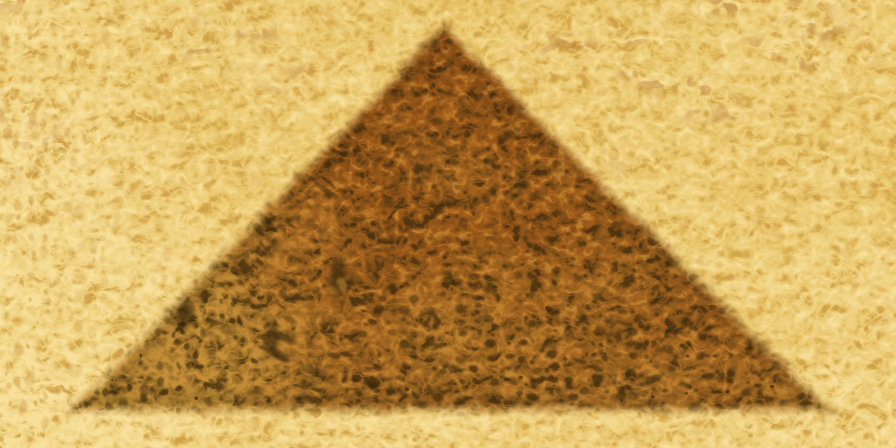
Reproduce this texture procedurally as a Shadertoy shader.

```glsl
const vec2 APEX = vec2(0.990, 0.940);
const vec2 BASE_LEFT = vec2(0.165, 0.085);
const vec2 BASE_RIGHT = vec2(1.850, 0.085);
const float EDGE_BLUR = 0.018;
const float EDGE_WOBBLE = 0.009;
const float PORE_SCALE = 31.0;
const float FIBER_SCALE = 30.0;
const float GRAIN_SCALE = 105.0;
const vec2 LIGHT_STEP = vec2(-0.003, 0.007);
const vec3 CREAM = vec3(0.97, 0.88, 0.61);
const vec3 SAND = vec3(0.90, 0.755, 0.39);
const vec3 HONEY = vec3(0.77, 0.56, 0.22);
const vec3 RUST = vec3(0.65, 0.37, 0.10);
const vec3 BROWN = vec3(0.44, 0.27, 0.085);
const vec3 OLIVE = vec3(0.52, 0.37, 0.12);
const vec3 PIT = vec3(0.22, 0.15, 0.045);

float hash(vec2 p) {
    vec3 q = fract(vec3(p.xyx) * 0.1031);
    q += dot(q, q.yzx + 33.33);
    return fract((q.x + q.y) * q.z);
}

float noise(vec2 p) {
    vec2 i = floor(p), f = fract(p);
    f = f * f * (3.0 - 2.0 * f);
    return mix(mix(hash(i), hash(i + vec2(1, 0)), f.x),
               mix(hash(i + vec2(0, 1)), hash(i + vec2(1, 1)), f.x), f.y);
}

float fbm(vec2 p) {
    float sum = 0.0, amp = 0.5;
    for (int i = 0; i < 3; i++) {
        sum += amp * noise(p);
        p = mat2(1.6, 1.2, -1.2, 1.6) * p + 17.3;
        amp *= 0.5;
    }
    return sum / 0.875;
}

// Thin bright strands where the noise crosses its middle value
float fibers(vec2 p) {
    float sum = 0.0, amp = 0.5;
    for (int i = 0; i < 3; i++) {
        float ridge = 1.0 - abs(2.0 * noise(p) - 1.0);
        sum += amp * ridge * ridge;
        p = mat2(1.5, 1.0, -1.0, 1.5) * p + 9.1;
        amp *= 0.75;
    }
    return sum / 1.16;
}

// Scattered oval holes of random size; density runs from 0 to 1
float pores(vec2 p, float density) {
    vec2 cell = floor(p);
    float depth = 0.0;
    for (int y = -1; y <= 1; y++)
    for (int x = -1; x <= 1; x++) {
        vec2 c = cell + vec2(x, y);
        vec2 center = c + 0.15 + 0.7 * vec2(hash(c), hash(c + 41.7));
        float size = mix(0.18, 0.56, pow(hash(c + 73.1), 1.6));
        float present = step(hash(c + 11.9), density);
        float hole = 1.0 - smoothstep(0.35 * size, size, length(p - center));
        depth = max(depth, present * hole * mix(0.4, 1.0, hash(c + 5.3)));
    }
    return depth;
}

// Signed distance to the line a-b, positive on its left side
float side(vec2 p, vec2 a, vec2 b) {
    vec2 d = normalize(b - a);
    return d.x * (p.y - a.y) - d.y * (p.x - a.x);
}

float triangle(vec2 p) {
    return min(side(p, BASE_LEFT, BASE_RIGHT),
           min(side(p, BASE_RIGHT, APEX), side(p, APEX, BASE_LEFT)));
}

float spot(vec2 p, vec2 center, vec2 radius) {
    return 1.0 - smoothstep(0.35, 1.2, length((p - center) / radius));
}

// Height of the wrinkled crumb, used for tone and slanted light
float crumb(vec2 p) {
    return 0.5 * noise(p * vec2(26.0, 40.0)) + 0.5 * noise(p * vec2(52.0, 72.0) + 7.0);
}

void mainImage(out vec4 fragColor, in vec2 fragCoord) {
    vec2 p = fragCoord / iResolution.y;
    vec2 warp = vec2(fbm(p * 30.0), fbm(p * 30.0 + 50.0)) - 0.5;
    vec2 q = p + 0.024 * warp;

    // Layers of the porous surface
    float broad = fbm(p * vec2(5.0, 8.0) + 3.0);
    float height = crumb(q);
    float slope = height - crumb(q + LIGHT_STEP);
    float strand = fibers(q * FIBER_SCALE * vec2(1.0, 1.3)) - 0.45;
    float grain = noise(p * GRAIN_SCALE) + noise(p.yx * GRAIN_SCALE * 0.7) - 1.0;
    float left = 1.0 - smoothstep(0.45, 0.85, p.x);
    float low = 1.0 - smoothstep(0.12, 0.55, p.y);
    float density = 0.36 + 0.30 * max(left, low);
    vec2 stretch = mix(vec2(0.9, 1.2), vec2(1.15, 0.8), left);
    float hole = pores((p + 0.012 * warp) * PORE_SCALE * stretch, density);
    float relief = 0.25 * (height - 0.5) + 0.75 * slope + 0.95 * strand + 0.27 * grain;

    // Pale ground, brighter along the left and bottom
    float glow = 0.26 * (1.0 - smoothstep(0.0, 0.6, p.x)) + 0.16 * low;
    float tone = 0.30 + glow + 1.15 * relief + 0.5 * (broad - 0.5);
    vec3 ground = mix(SAND, CREAM, clamp(tone, 0.0, 1.0));
    ground = mix(ground, HONEY, 0.62 * smoothstep(0.08, 0.60, -relief));
    float margin = 1.0 - smoothstep(0.0, 0.25, p.x);
    ground = mix(ground, HONEY, hole * (0.22 + 0.28 * margin));
    float toast = smoothstep(0.50, 0.70, height) * smoothstep(0.52, 0.72, broad);
    ground = mix(ground, RUST, 0.45 * toast * smoothstep(0.45, 0.95, p.y));

    // Dark crust, turning golden toward the lower left
    float golden = clamp(0.72 * left + 0.38 * low + 0.6 * (broad - 0.5), 0.0, 1.0);
    float lift = clamp(0.56 + 1.7 * relief, 0.0, 1.0);
    vec3 crust = mix(mix(BROWN, RUST, lift), mix(OLIVE, HONEY, lift), golden);
    crust = mix(crust, HONEY, 0.62 * smoothstep(0.18, 0.50, relief));
    crust = mix(crust, PIT, 0.60 * smoothstep(0.10, 0.50, -relief));
    crust = mix(crust, PIT, hole * mix(0.42, 0.72, max(left, low)));

    // Large isolated cavities
    float cavity = max(spot(q, vec2(0.41, 0.30), vec2(0.023, 0.050)),
                       spot(q, vec2(0.605, 0.24), vec2(0.022, 0.050)));
    cavity = max(cavity, spot(q, vec2(0.76, 0.38), vec2(0.025, 0.060)));
    crust = mix(crust, PIT, 0.65 * cavity);
    crust = mix(crust, HONEY, 0.55 * spot(q, vec2(0.765, 0.36), vec2(0.012, 0.024)));
    ground = mix(ground, CREAM, 0.7 * spot(q, vec2(0.27, 0.44), vec2(0.022, 0.035)));

    // Soft ragged silhouette
    float inside = triangle(p) + EDGE_WOBBLE * (2.0 * height - 1.0);
    float rim = smoothstep(0.0, 0.02, inside) * (1.0 - smoothstep(0.02, 0.06, inside));
    crust *= 1.0 - 0.10 * rim;
    vec3 color = mix(ground, crust, smoothstep(-EDGE_BLUR, EDGE_BLUR, inside));
    fragColor = vec4(clamp(color, 0.0, 1.0), 1.0);
}
```
